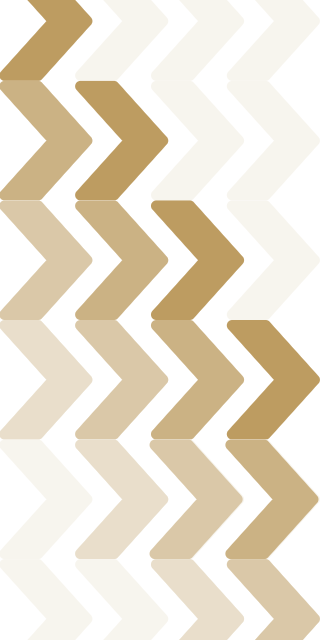
This pattern is drawn by a Shadertoy shader. Its source:

```glsl
// Grid of rounded golden chevrons, fading step by step below a diagonal.
// Lengths are fractions of the canvas width; the canvas is 1 wide and 2 high.

const int ROWS = 6;
const int COLUMNS = 4;
const vec2 PITCH = vec2(0.237, 0.3736);       // spacing of columns and rows
const vec2 FIRST_NOTCH = vec2(0.1449, 1.934); // inner corner of the top left chevron
const float BAND_WIDTH = 0.1497;              // horizontal thickness of an arm
const float SLANT = 0.9;                      // sideways run per unit of height
const float CORNER_RADIUS = 0.0169;
const float FADE_STEPS = 4.0;
const float DRIFT = -0.0045;                  // slip of two tinted chevrons

const vec3 PAPER = vec3(1.0);
const vec3 GOLD = vec3(0.74, 0.61, 0.38);
const vec3 PALE = vec3(0.97, 0.96, 0.935);

// Signed distance to a centred parallelogram; its top edge is shifted by skew.
float parallelogram(vec2 p, float halfWidth, float halfHeight, float skew) {
    vec2 edge = vec2(skew, halfHeight);
    p = p.y < 0.0 ? -p : p;
    vec2 toTop = p - edge;
    toTop.x -= clamp(toTop.x, -halfWidth, halfWidth);
    vec2 d = vec2(dot(toTop, toTop), -toTop.y);
    float side = p.x * edge.y - p.y * edge.x;
    p = side < 0.0 ? -p : p;
    vec2 toSide = p - vec2(halfWidth, 0.0);
    toSide -= edge * clamp(dot(toSide, edge) / dot(edge, edge), -1.0, 1.0);
    d = min(d, vec2(dot(toSide, toSide), halfWidth * halfHeight - abs(side)));
    return sqrt(d.x) * sign(-d.y);
}

// Chevron with its notch at the origin: a shrunken arm, mirrored, then rounded.
float chevron(vec2 p) {
    float armHeight = 0.5 * PITCH.y - CORNER_RADIUS;
    float inset = CORNER_RADIUS * sqrt(1.0 + SLANT * SLANT);
    float skew = -0.5 * SLANT * armHeight;
    vec2 centre = vec2(0.5 * BAND_WIDTH + skew, 0.5 * armHeight);
    vec2 folded = vec2(p.x, abs(p.y));
    return parallelogram(folded - centre, 0.5 * BAND_WIDTH - inset,
                         0.5 * armHeight, skew) - CORNER_RADIUS;
}

float coverage(float dist, float pixel) {
    return clamp(0.5 - dist / pixel, 0.0, 1.0);
}

void mainImage(out vec4 fragColor, in vec2 fragCoord) {
    vec2 p = fragCoord / iResolution.xy * vec2(1.0, 2.0);
    float pixel = 2.0 / iResolution.y;
    vec3 color = PAPER;

    for (int row = 0; row < ROWS; row++) {
        for (int column = 0; column < COLUMNS; column++) {
            vec2 q = p - FIRST_NOTCH - vec2(column, -row) * PITCH;

            // Pale chevron in every cell
            color = mix(color, PALE, coverage(chevron(q), pixel));

            // Tinted chevron, fading with distance below the diagonal
            float fade = float(row - column) / FADE_STEPS;
            if (fade >= 0.0 && fade < 1.0) {
                if (row == 4 && column >= 2) q.x -= DRIFT;
                vec3 tint = mix(GOLD, PALE, fade);
                color = mix(color, tint, coverage(chevron(q), pixel));
            }
        }
    }
    fragColor = vec4(color, 1.0);
}
```
